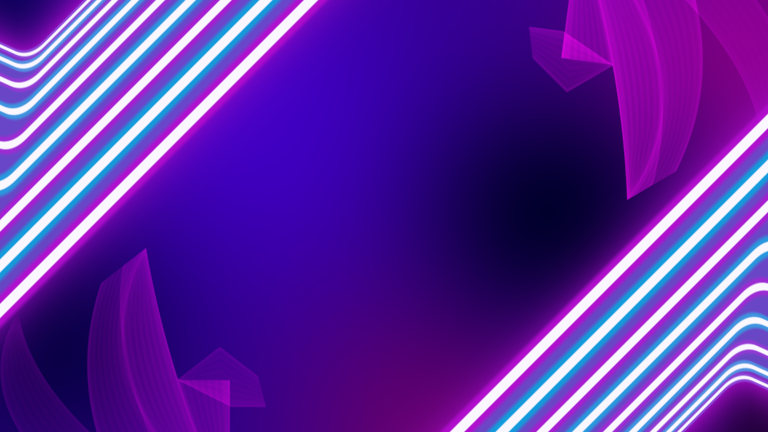
This background is drawn by a WebGL 1 fragment shader. Its source:

```glsl
precision highp float;
// Neon chevron stripes in two opposite corners with magenta smoke on deep violet.

uniform vec2 u_resolution;

#define LINE_COUNT 9
#define BEND_ROUNDING 0.05
#define ARM_SLOPE 0.45
#define GLOW_REACH 0.042
#define SMOKE_TURN 0.131
#define SMOKE_LEFT 0.62
#define SMOKE_RIGHT 0.9

const vec3 MAGENTA = vec3(0.70, 0.05, 0.81);
const vec3 VIOLET = vec3(0.54, 0.28, 0.84);
const vec3 CYAN = vec3(0.02, 0.63, 0.86);
const vec3 PALE_BLUE = vec3(0.36, 0.57, 0.89);
const vec3 LILAC = vec3(0.43, 0.30, 0.80);
const vec3 SMOKE = vec3(0.86, 0.02, 0.88);

// Blend a soft round patch of colour into the backdrop.
vec3 patchOf(vec3 base, vec2 p, vec2 center, float radius, vec3 tint) {
  vec2 d = (p - center) / radius;
  return mix(base, tint, exp(-dot(d, d)));
}

vec3 backdrop(vec2 p, float aspect) {
  vec3 c = vec3(0.19, 0.0, 0.54);
  c = patchOf(c, p, vec2(0.60, 0.72), 0.46, vec3(0.25, 0.0, 0.77));
  c = patchOf(c, p, vec2(1.00, 0.00), 0.34, vec3(0.38, 0.0, 0.43));
  c = patchOf(c, p, vec2(aspect - 0.05, 0.88), 0.38, vec3(0.50, 0.0, 0.52));
  c = patchOf(c, p, vec2(1.28, 0.50), 0.30, vec3(0.0, 0.0, 0.17));
  c = patchOf(c, p, vec2(0.12, 0.20), 0.30, vec3(0.03, 0.0, 0.27));
  c = patchOf(c, p, vec2(0.0, 1.0), 0.20, vec3(0.02, 0.0, 0.33));
  return patchOf(c, p, vec2(aspect, 0.0), 0.20, vec3(0.10, 0.0, 0.20));
}

// Signed distance to chevron k; positive on the side of the corner.
float chevron(vec2 q, float k) {
  float reach = 0.720 - 0.110 * k + 0.00572 * k * k;
  float bendX = 0.069 - 0.0028 * (8.0 - k) * (8.0 - k);
  float diagonal = reach - q.x;
  float arm = reach - (1.0 + ARM_SLOPE) * bendX + ARM_SLOPE * q.x;
  float h = clamp(0.5 + 0.5 * (arm - diagonal) / BEND_ROUNDING, 0.0, 1.0);
  float edge = mix(arm, diagonal, h) - BEND_ROUNDING * h * (1.0 - h);
  return (edge - q.y) / mix(1.097, 1.414, h);
}

// Translucent cloth between two curves, brighter along its borders.
float sheet(float x, float a, float b, float px) {
  float lo = min(a, b);
  float hi = max(a, b);
  float inside = smoothstep(-px, px, x - lo) * smoothstep(-px, px, hi - x);
  float rim = exp(-abs(x - lo) / 0.008) + exp(-abs(hi - x) / 0.008);
  float u = (x - lo) / max(hi - lo, 0.01);
  return inside * (0.27 + 0.25 * rim + 0.12 * u + 0.03 * sin(u * 45.0));
}

// Smoke opacity; the origin is the tip and y runs along the plume.
float smoke(vec2 l, float px) {
  float x = l.x;
  float y = l.y;
  float left = -0.136 + 0.9 * (y - 0.27) * (y - 0.27);
  float right = 0.17 * y + 0.24 * y * y;
  float fold = -0.55 * y + 1.4 * y * y;

  // Main plume: overlapping folds below a slanted top
  float top = smoothstep(-px, px, y + 0.78 * x) * smoothstep(-px, px, y);
  float a = top * sheet(x, left, fold, px);
  a += top * sheet(x, fold, right, px);
  a += 0.5 * top * sheet(x, mix(left, right, 0.35 + 0.4 * y), right, px);

  // Side fan: a kite, and the column that hangs from it
  float roof = 0.229 + 0.77 * abs(x - 0.171);
  float hem = min(0.306 + 0.5 * (x - 0.074), 0.368);
  float sideCut = smoothstep(-px, px, 0.259 + 0.25 * (y - 0.294) - x);
  a += 0.8 * sideCut * sheet(y, roof, hem, px) * step(roof, hem);
  float under = smoothstep(-px, px, y - max(roof, 0.306));
  a += 1.3 * under * sheet(x, right, 0.194, px) * step(right, 0.194);

  // Faint veil sweeping away from the plume
  float t = max(y - 0.148, 0.0);
  float veil = sheet(x, -0.296 - 0.6 * t + 2.2 * t * t, -0.296 + 0.15 * t + 1.6 * t * t, px);
  a += 0.6 * veil * smoothstep(0.0, 0.04, t);
  return min(a, 1.0);
}

void main() {
  float px = 1.0 / u_resolution.y;
  vec2 p = gl_FragCoord.xy * px;
  float aspect = u_resolution.x * px;
  vec3 col = backdrop(p, aspect);

  // Two plumes, the second turned about and tilted
  vec2 tipLeft = vec2(p.x - 0.338, 0.426 - p.y);
  vec2 v = vec2(p.x - aspect + 0.326, 0.537 - p.y);
  float c = cos(SMOKE_TURN);
  float s = sin(SMOKE_TURN);
  vec2 tipRight = vec2(-c * v.x - s * v.y, s * v.x - c * v.y);
  col = mix(col, SMOKE, SMOKE_LEFT * smoke(tipLeft, px));
  col = mix(col, SMOKE, SMOKE_RIGHT * smoke(tipRight, px));

  // Fold both corners into one frame: top left and bottom right
  vec2 q = vec2(p.x, 1.0 - p.y);
  if (q.x + q.y > 0.5 * (aspect + 1.0)) q = vec2(aspect, 1.0) - q;

  // Outer glow and the fill between first and last line
  float last = float(LINE_COUNT - 1);
  float outside = max(-chevron(q, 0.0), chevron(q, last));
  vec3 fill = mix(MAGENTA, LILAC, smoothstep(0.0, 0.02, -outside));
  col = mix(col, fill, 0.92 * exp(-max(outside, 0.0) / GLOW_REACH));

  // Coloured bands, then white cores
  float core = 0.0;
  for (int i = 0; i < LINE_COUNT; i++) {
    float k = float(i);
    float t = k / last;
    float d = abs(chevron(q, k));
    float band = mix(0.034, 0.011, t);
    vec3 tint = mod(k, 2.0) < 0.5 ? mix(MAGENTA, VIOLET, t) : mix(CYAN, PALE_BLUE, t);
    col = mix(col, tint, 0.95 * (1.0 - smoothstep(0.55 * band, band, d)));
    float halfWidth = mix(0.0118, 0.0034, t);
    core = max(core, 1.0 - smoothstep(halfWidth - px, halfWidth + px, d));
  }
  gl_FragColor = vec4(mix(col, vec3(0.98, 0.97, 1.0), core), 1.0);
}
```
